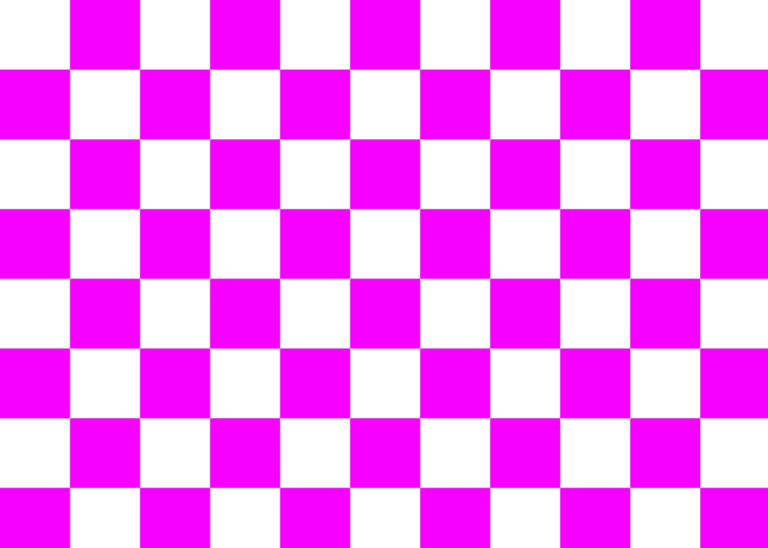
Write a Shadertoy shader that draws this pattern.

```glsl
// Magenta and white checkerboard, counted from the top left corner, with the
// last column and row cut short. Two triangle waves, clamped to soft square
// waves, multiply into the checks; a faint grey seam follows each cell border.

// Soft square wave per axis: +1 in even cells, -1 in odd ones
vec2 softSquare(vec2 p, vec2 halfSeam) {
    vec2 triangle = abs(mod(p - 0.5, 2.0) - 1.0) - 0.5;
    return clamp(triangle / halfSeam, -1.0, 1.0);
}

void mainImage(out vec4 fragColor, in vec2 fragCoord) {
    vec2 uv = fragCoord / iResolution.xy;
    uv.y = 1.0 - uv.y;

    // Cells across and down; the clamp keeps seams off the outer border
    vec2 cells = vec2(10.968, 7.862);
    vec2 p = max(uv * cells, 0.5);

    // Seams keep their canvas width but never get thinner than a pixel
    vec2 seamWidth = max(vec2(0.00195, 0.00273), 1.0 / iResolution.xy);
    vec2 wave = softSquare(p, 0.5 * seamWidth * cells);

    // Checks
    float white = 0.5 + 0.5 * wave.x * wave.y;
    vec3 color = mix(vec3(0.965, 0.0, 1.0), vec3(1.0), white);

    // Slight darkening along the seams
    float inside = min(abs(wave.x), abs(wave.y));
    color *= 1.0 - 0.06 * (1.0 - inside * inside);

    fragColor = vec4(color, 1.0);
}
```
